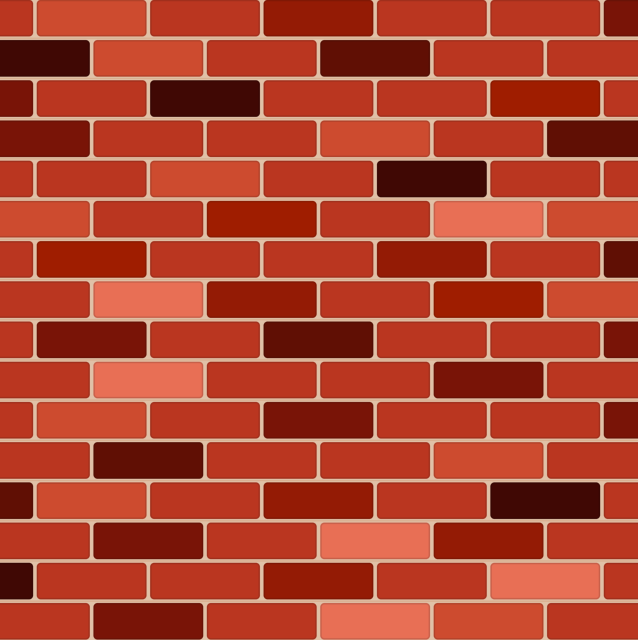
This texture is drawn by a Shadertoy shader. Its source:

```glsl
float hash(vec2 p) {
    p = fract(p * vec2(0.1031, 0.1137));
    p += dot(p, p.yx + 33.33);
    return fract((p.x + p.y) * p.x * 7.31);
}

float roundedBox(vec2 p, vec2 halfSize, float radius) {
    vec2 q = abs(p) - halfSize + radius;
    return length(max(q, 0.0)) + min(max(q.x, q.y), 0.0) - radius;
}

// Mostly plain red bricks, with a few fired darker or paler
vec3 brickColor(vec2 id) {
    // Golden-ratio steps spread the shades evenly along each course
    float t = fract(id.x * 0.618 + id.y * id.y * 0.7548 + 0.22 * hash(id + 7.0));
    vec3 color = vec3(0.730, 0.212, 0.125);
    if (t > 0.56) color = vec3(0.805, 0.295, 0.185);
    if (t > 0.62) color = vec3(0.580, 0.105, 0.020);
    if (t > 0.71) color = vec3(0.475, 0.080, 0.027);
    if (t > 0.79) color = vec3(0.625, 0.115, 0.000);
    if (t > 0.84) color = vec3(0.375, 0.060, 0.015);
    if (t > 0.91) color = vec3(0.250, 0.030, 0.015);
    if (t > 0.97) color = vec3(0.910, 0.435, 0.335);
    return color;
}

void mainImage(out vec4 fragColor, in vec2 fragCoord) {
    vec2 uv = fragCoord / iResolution.y;
    float pixel = 1.0 / iResolution.y;

    // Running bond: alternate courses shift by half a brick
    vec2 pitch = vec2(0.1772, 0.06283);
    vec2 grid = (uv + vec2(0.0, 0.0022)) / pitch;
    grid.x += 0.192 + 0.5 * mod(floor(grid.y), 2.0);
    vec2 id = floor(grid);
    vec2 local = (fract(grid) - 0.5) * pitch;
    float d = roundedBox(local, 0.5 * pitch - 0.0028, 0.0065);

    // Mortar, slightly deeper along the middle of the bed joints
    float bedDistance = 0.5 * pitch.y - abs(local.y);
    vec3 mortar = mix(vec3(0.85, 0.69, 0.57), vec3(0.88, 0.755, 0.655),
                      smoothstep(0.0, 0.002, bedDistance));

    // Brick face with a thin dark rim
    vec3 brick = brickColor(id);
    brick *= mix(0.86, 1.0, smoothstep(0.001, 0.0035, -d));

    float coverage = smoothstep(0.75 * pixel, -0.75 * pixel, d);
    fragColor = vec4(mix(mortar, brick, coverage), 1.0);
}
```
